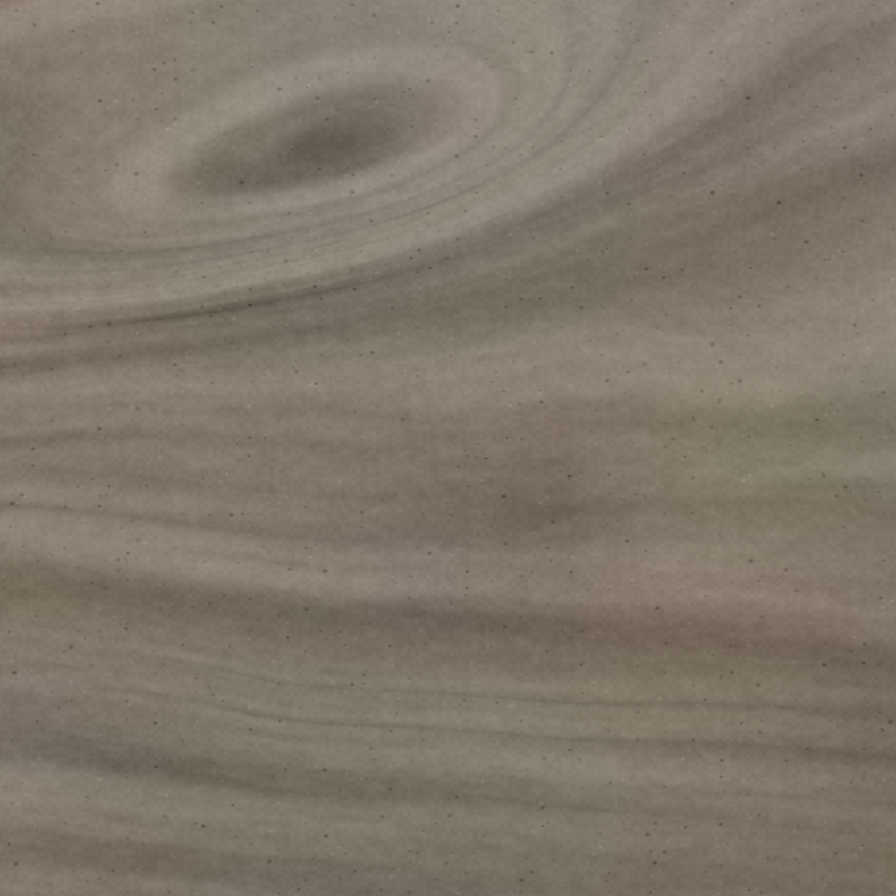
Give the GLSL for this texture, as a WebGL 2 fragment shader.

```glsl
#version 300 es
precision highp float;

uniform vec2 u_resolution;
out vec4 fragColor;

float hash(vec2 p) {
    return fract(sin(dot(p, vec2(127.1, 311.7))) * 43758.5453);
}

float noise(vec2 p) {
    vec2 cell = floor(p);
    vec2 f = fract(p);
    f = f * f * f * (f * (f * 6.0 - 15.0) + 10.0);
    float low = mix(hash(cell), hash(cell + vec2(1.0, 0.0)), f.x);
    float high = mix(hash(cell + vec2(0.0, 1.0)), hash(cell + vec2(1.0, 1.0)), f.x);
    return mix(low, high, f.y);
}

float fbm(vec2 p) {
    float sum = 0.0;
    float weight = 0.5;
    for (int i = 0; i < 4; i++) {
        sum += weight * noise(p);
        p = p * vec2(1.7, 2.1) + 17.3;
        weight *= 0.5;
    }
    return sum / 0.9375;
}

// Offset from the knot, turned along its axis and drawn out to the left
vec2 knotSpace(vec2 p) {
    vec2 d = p - vec2(0.38, 0.82);
    float c = cos(0.27), s = sin(0.27);
    vec2 k = vec2(c * d.x + s * d.y, c * d.y - s * d.x);
    return k * vec2(k.x < 0.0 ? 0.2 : 0.36, 1.0);
}

// Height across the growth layers; its contours are the grain lines
float grainHeight(vec2 p) {
    float slope = -0.08 + 0.34 * smoothstep(0.25, 1.05, p.y);
    float wander = 0.025 * (noise(p * vec2(2.2, 3.0) + 4.0) - 0.5)
                 + 0.012 * (noise(p * vec2(6.0, 9.0)) - 0.5);
    vec2 k = knotSpace(p);
    return p.y - slope * p.x + wander + 0.26 * exp(-dot(k, k) / 0.014);
}

// Soft dark lines that fade in and out along the grain
float streaks(vec2 g, float layers, float seed) {
    float ridge = 1.0 - abs(2.0 * noise(vec2(g.x * 0.8, g.y * layers) + seed) - 1.0);
    float presence = smoothstep(0.3, 0.75, noise(vec2(g.x * 1.6, g.y * 6.0) + seed * 2.0));
    return pow(ridge, 4.5) * presence;
}

// Sparse round pores, one at most per grid cell
float pores(vec2 p, float cells, float chance) {
    vec2 cell = floor(p * cells);
    vec2 jitter = 0.3 + 0.4 * vec2(hash(cell + 3.1), hash(cell + 7.7));
    float radius = mix(0.08, 0.2, hash(cell + 11.9));
    float dist = length((fract(p * cells) - jitter) * vec2(0.8, 1.0));
    float edge = 0.08 + cells / u_resolution.y * 0.5;
    float spot = 1.0 - smoothstep(radius - edge, radius + edge, dist);
    return spot * step(hash(cell + 23.4), chance) * (0.3 + 0.7 * hash(cell + 31.0));
}

void main() {
    vec2 p = gl_FragCoord.xy / u_resolution;
    vec2 grain = vec2(p.x, grainHeight(p));

    // Broad soft bands
    float bands = fbm(vec2(grain.x * 0.9, grain.y * 13.0) + 2.6);
    float tone = smoothstep(0.18, 0.78, bands);
    vec3 color = mix(vec3(0.453, 0.415, 0.363), vec3(0.585, 0.548, 0.497), tone);

    // Dark growth lines and the knot core
    color -= vec3(0.085, 0.083, 0.078) * streaks(grain, 10.0, 5.2);
    color -= vec3(0.045, 0.043, 0.036) * streaks(grain, 21.0, 41.7);
    vec2 k = knotSpace(p + vec2(0.03, 0.0));
    float core = 1.0 - smoothstep(0.01, 0.05, length(k) + 0.04 * (noise(p * 14.0) - 0.5));
    color -= vec3(0.05, 0.052, 0.048) * core;

    // Drifts of brown, green and mauve
    float warmth = noise(vec2(p.x * 2.5, grain.y * 6.0) + 61.0) - 0.5;
    float green = noise(vec2(p.x * 3.5, grain.y * 8.0) + 83.0) - 0.5;
    color += warmth * vec3(0.012, 0.0, -0.026) + green * vec3(-0.012, 0.01, -0.006);

    // Fibres and fine mottling
    color += 0.018 * (noise(vec2(p.x * 24.0, grain.y * 130.0)) - 0.5);
    color += 0.024 * (noise(p * vec2(60.0, 95.0)) - 0.5);
    color += 0.032 * (noise(p * 230.0) - 0.5);

    // Dark pores and pale flecks
    color -= 0.13 * pores(p, 95.0, 0.03);
    color -= 0.08 * pores(p + 5.3, 130.0, 0.05);
    color += 0.06 * pores(p + 9.1, 120.0, 0.03);

    fragColor = vec4(color, 1.0);
}
```
